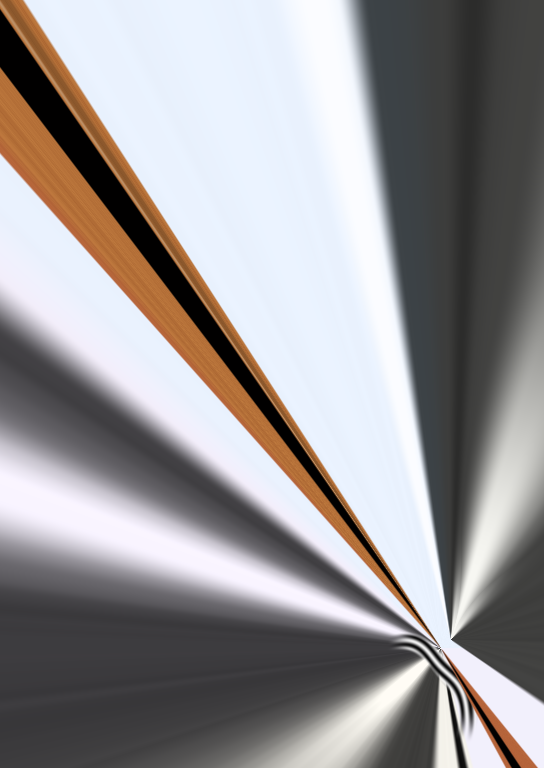
This background is drawn by a WebGL 2 fragment shader. Its source:

```glsl
#version 300 es
precision highp float;
// Polished metal rays bursting from a low hub, crossed by a copper and black blade.
uniform vec2 u_resolution;
out vec4 fragColor;

float hash(float n) { return fract(sin(n * 127.1) * 43758.5453); }

// Smooth one-dimensional noise, used for streaks along the rays
float streak(float x) {
  float f = fract(x);
  return mix(hash(floor(x)), hash(floor(x) + 1.0), f * f * (3.0 - 2.0 * f));
}

// Soft step that never gets thinner than a pixel
float edge(float a, float at, float soft, float pixel) {
  float s = max(soft, pixel);
  return smoothstep(at - s, at + s, a);
}

float band(float a, float lo, float hi, float soft, float pixel) {
  return edge(a, lo, soft, pixel) * (1.0 - edge(a, hi, soft, pixel));
}

// Angle in degrees, from -180 to 180
float bearing(vec2 d) { return degrees(atan(d.y, d.x)); }

// Grey reflections on the left and below the hub
vec3 leftRays(float a, float r, float pixel) {
  float near = exp(-r * 5.0);
  float g = 0.95;
  g = mix(g, 0.26, edge(a, 142.3, 2.6, pixel));
  g = mix(g, 0.37, smoothstep(146.0, 151.0, a));
  g = mix(g, 0.97, smoothstep(150.0, 158.5, a));
  g = mix(g, 0.42, smoothstep(161.5, 169.5, a));
  g = mix(g, 0.23, smoothstep(168.0, 175.0, a));
  g = mix(g, 0.36, smoothstep(194.0, 208.0, a));
  g = mix(g, 0.63 + 0.6 * near, smoothstep(203.0, 220.0, a));
  g = mix(g, 0.24, smoothstep(225.0, 246.0, a));
  g = mix(g, 0.95, edge(a, 267.0, 2.5, pixel));
  g = mix(g, 0.06, band(a, 278.5, 282.5, 1.2, pixel));
  g += 0.025 * (streak(a * 0.8) - 0.5);
  vec3 tint = mix(vec3(1.0, 0.98, 1.03), vec3(1.01, 1.0, 0.97), smoothstep(185.0, 215.0, a));
  return min(g, 0.99) * tint;
}

// Dark fan on the right with a pale beam that fades outward
vec3 rightRays(float a, float r) {
  float g = 0.25 + 0.03 * (streak(a * 0.35) - 0.5);
  g -= 0.07 * smoothstep(3.0, 0.0, abs(a - 88.0));
  float beam = smoothstep(86.0 - 4.0 * smoothstep(0.1, 0.5, r), 73.0, a) * smoothstep(46.0, 70.0, a);
  beam = max(beam, smoothstep(90.0, 82.0, a) * smoothstep(38.0, 56.0, a) * exp(-r * r * 150.0));
  g = mix(g, mix(0.97, 0.5, smoothstep(0.08, 0.55, r)), beam);
  vec3 tint = mix(vec3(1.0, 1.0, 0.98), vec3(0.91, 1.0, 1.06), smoothstep(90.0, 96.0, a));
  return g * tint;
}

void main() {
  vec2 p = gl_FragCoord.xy / u_resolution.y;
  p.x += 0.353 - 0.5 * u_resolution.x / u_resolution.y;

  // Two hubs, slightly apart
  vec2 d = p - vec2(0.573, 0.156);
  vec2 e = p - vec2(0.586, 0.167);
  float r = length(d);
  float a = mod(bearing(d) + 360.0, 360.0);
  float b = bearing(e);
  float pixel = 57.3 / (u_resolution.y * max(r, 0.004));
  float pixelB = 57.3 / (u_resolution.y * max(length(e), 0.004));

  // Pale sky wedges
  vec3 col = vec3(0.915, 0.948, 0.995) + 0.012 * (streak(a * 0.9) - 0.5);
  col = mix(col, vec3(0.985, 0.99, 1.0), smoothstep(4.0, 0.5, abs(b - 102.0)));
  col = mix(col, vec3(0.95, 0.94, 0.99), smoothstep(134.0, 140.0, a));

  // Grey fans
  col = mix(col, leftRays(a, r, pixel), band(a, 139.5, 285.0, 0.8, pixel));
  col = mix(col, rightRays(b, length(e)), band(b, -34.5, 98.7, 1.4, pixelB));

  // Rippled lip curling around the hub
  vec2 q = p - vec2(0.495, 0.056);
  float turn = bearing(q);
  float off = length(q) - 0.112 - 0.003 * sin(turn * 0.12);
  float lip = smoothstep(-12.0, 12.0, turn) * smoothstep(86.0, 68.0, turn);
  float ripple = 0.5 + 0.5 * cos(off * 560.0 + sin(turn * 0.16));
  col = mix(col, vec3(0.04 + 0.9 * ripple), lip * smoothstep(0.014, 0.007, abs(off)));

  // Copper blade, with its short tail beyond the hub
  float grain = streak(a * 5.0) * 0.6 + streak(a * 17.0) * 0.4;
  vec3 copper = mix(vec3(0.66, 0.39, 0.19), vec3(0.76, 0.49, 0.25), grain);
  copper = mix(copper, vec3(0.71, 0.37, 0.23), 0.7 * smoothstep(130.3, 131.7, a));
  copper *= 1.0 - 0.25 * smoothstep(0.6, 0.1, abs(a - 123.9));
  copper = mix(copper, vec3(0.76, 0.62, 0.48), 0.7 * smoothstep(0.2, 0.0, abs(a - 124.35)));
  float blade = band(a, 122.8, 131.7, 0.12, pixel) + band(a, 298.5, 309.0, 0.3, pixel);
  float core = band(a, 124.6, 127.2, 0.06, pixel) + band(a, 300.6, 303.8, 0.2, pixel);
  col = mix(col, copper, blade);
  col = mix(col, vec3(0.005, 0.0, 0.0), core);

  fragColor = vec4(clamp(col, 0.0, 1.0), 1.0);
}
```
